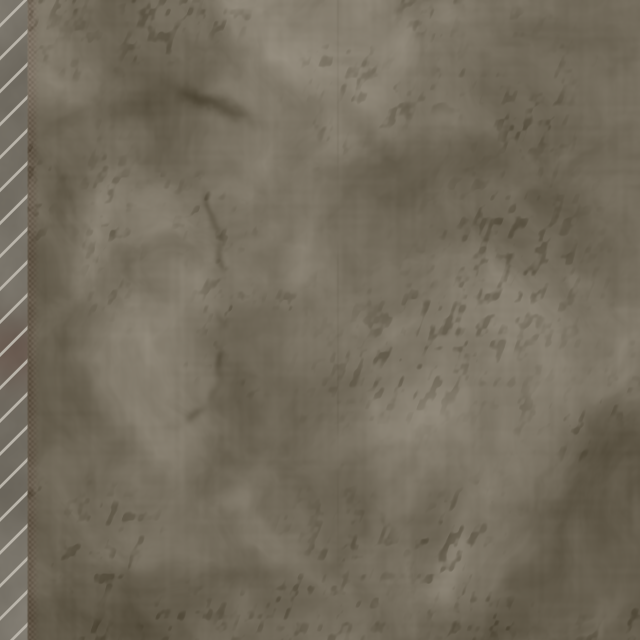
Give the GLSL for this texture, as a three.js fragment shader.

```glsl
// Weathered grey-brown plaster: layered value noise gives the clouds, clustered
// grains the pitting, and soft blots and a crack the larger stains. A narrow
// band of pale diagonal hatching runs down the left edge.
varying vec2 vUv;

float hash(vec2 cell) {
  vec3 q = fract(cell.xyx * vec3(0.1031, 0.1030, 0.0973));
  q += dot(q, q.yzx + 33.33);
  return fract((q.x + q.y) * q.z);
}

float noise(vec2 p) {
  vec2 i = floor(p);
  vec2 f = fract(p);
  f = f * f * f * (f * (f * 6.0 - 15.0) + 10.0);
  return mix(mix(hash(i), hash(i + vec2(1.0, 0.0)), f.x),
             mix(hash(i + vec2(0.0, 1.0)), hash(i + 1.0), f.x), f.y);
}

float fbm(vec2 p) {
  float sum = 0.0;
  float weight = 0.5;
  for (int i = 0; i < 5; i++) {
    sum += weight * noise(p);
    p = mat2(0.8, 0.6, -0.6, 0.8) * p * 2.03 + 17.3;
    weight *= 0.5;
  }
  return sum / 0.97;
}

// Soft elliptical stain, turned by an angle
float blot(vec2 p, vec2 center, vec2 radius, float angle) {
  float c = cos(angle);
  float s = sin(angle);
  vec2 q = mat2(c, -s, s, c) * (p - center) / radius;
  return exp(-dot(q, q));
}

// Cloudy ground with faint woven streaks
float clouds(vec2 p) {
  vec2 warp = vec2(fbm(p * 4.0 + 3.0), fbm(p * 4.0 + 41.0)) - 0.5;
  float tone = 0.24 * (fbm(p * 4.5 + warp * 1.2 + 8.0) - 0.5);
  tone += 0.09 * (fbm(p * vec2(19.0, 15.0) + warp * 3.0) - 0.5);
  tone += 0.014 * (noise(p * vec2(130.0, 9.0)) - 0.5);
  tone += 0.012 * (noise(p * vec2(9.0, 130.0) + 60.0) - 0.5);
  return tone;
}

// Dark grains gathered in a few rough patches
float pitting(vec2 p) {
  float patches = blot(p, vec2(0.80, 0.58), vec2(0.11, 0.14), 0.0)
                + blot(p, vec2(0.17, 0.64), vec2(0.035, 0.13), 0.0)
                + blot(p, vec2(0.71, 0.12), vec2(0.05, 0.10), -0.2)
                + blot(p, vec2(0.64, 0.44), vec2(0.12, 0.09), 0.3);
  patches += 0.7 * smoothstep(0.54, 0.72, fbm(p * 6.0 + 25.0));
  vec2 slanted = vec2(p.x - 0.35 * p.y, p.y);
  float grain = 0.65 * noise(slanted * vec2(85.0, 52.0))
              + 0.35 * noise(slanted * vec2(150.0, 110.0) + 9.0);
  return min(patches, 1.0) * smoothstep(0.56, 0.84, grain);
}

// Large stains, with ragged edges from a little warping
float stains(vec2 p) {
  p += 0.035 * (vec2(fbm(p * 16.0), fbm(p * 16.0 + 50.0)) - 0.5);
  float dark = 0.13 * blot(p, vec2(0.34, 0.838), vec2(0.065, 0.015), -0.4)
             + 0.07 * blot(p, vec2(0.58, 0.79), vec2(0.065, 0.025), -0.8)
             + 0.07 * blot(p, vec2(0.95, 0.31), vec2(0.07, 0.05), 0.2)
             + 0.07 * blot(p, vec2(0.11, 0.72), vec2(0.035, 0.07), 0.1)
             + 0.06 * blot(p, vec2(0.22, 0.84), vec2(0.07, 0.022), 0.1)
             + 0.07 * blot(p, vec2(0.66, 0.17), vec2(0.035, 0.08), -0.2)
             + 0.05 * blot(p, vec2(0.22, 0.56), vec2(0.05, 0.06), 0.5);
  float pale = 0.045 * blot(p, vec2(0.47, 0.56), vec2(0.07, 0.18), 0.0)
             + 0.04 * blot(p, vec2(0.45, 0.92), vec2(0.10, 0.05), -0.5)
             + 0.05 * blot(p, vec2(0.71, 0.12), vec2(0.018, 0.12), -0.35)
             + 0.04 * blot(p, vec2(0.14, 0.61), vec2(0.02, 0.11), -0.3);
  return pale - dark;
}

// Broken crack that hangs down and hooks to the left
float crack(vec2 p) {
  float hook = clamp((0.44 - p.y) / 0.11, 0.0, 1.0);
  float x = 0.345 - 0.075 * hook * hook - 0.02 * smoothstep(0.58, 0.72, p.y);
  x += 0.012 * (noise(p * 35.0) - 0.5);
  float across = (p.x - x) / (0.006 + 0.007 * hook);
  float span = smoothstep(0.32, 0.35, p.y) * (1.0 - smoothstep(0.68, 0.72, p.y));
  return span * exp(-across * across) * smoothstep(0.15, 0.75, noise(p * 32.0 + 5.0));
}

void main() {
  vec2 p = vUv;
  float tone = clouds(p) + stains(p) - 0.10 * pitting(p) - 0.085 * crack(p);

  // Faint upright seam
  float seam = exp(-pow((p.x - 0.528) / 0.0018, 2.0));
  tone -= 0.028 * seam * noise(vec2(4.0, p.y * 14.0));
  vec3 color = vec3(0.462, 0.432, 0.372) + tone * vec3(1.0, 1.0, 1.03);

  // Reddish dotted fringe beside the band
  vec2 dots = cos(p * 6.2832 / 0.0085);
  float fringe = smoothstep(0.040, 0.046, p.x) * (1.0 - smoothstep(0.046, 0.064, p.x));
  color += fringe * (vec3(-0.02, -0.035, -0.03) + 0.035 * dots.x * dots.y);

  // Hatched band
  float shade = 0.16 * (fbm(vec2(p.x * 8.0, p.y * 7.0) + 70.0) - 0.5);
  vec3 band = vec3(0.46, 0.44, 0.40) + shade;
  band += vec3(-0.04, -0.08, -0.08) * blot(p, vec2(0.02, 0.45), vec2(0.08, 0.05), 0.0);
  float stripe = abs(fract((p.y - p.x) / 0.0515 + 0.86) - 0.5) * 0.0364;
  float line = 1.0 - smoothstep(0.0010, 0.0032, stripe);
  band = mix(band, vec3(0.73, 0.71, 0.67), line);
  color = mix(color, band, 1.0 - smoothstep(0.041, 0.045, p.x));

  gl_FragColor = vec4(color, 1.0);
}
```
